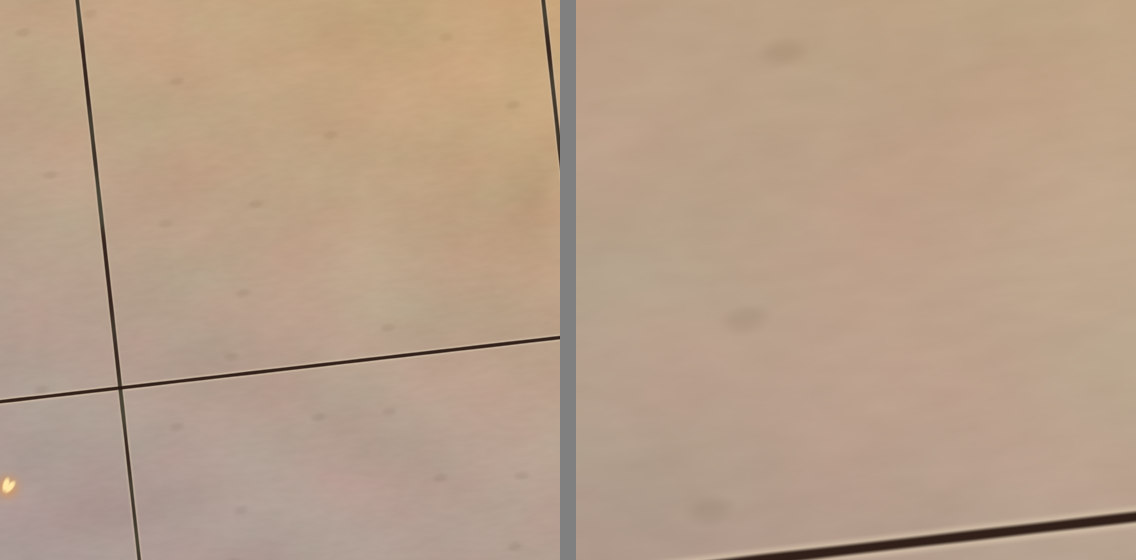
Left: the whole. Right: its middle third, enlarged.
Reproduce this texture procedurally as a WebGL 2 fragment shader.

```glsl
#version 300 es
precision highp float;

#define TILE_SIZE vec2(0.832, 0.860)
#define JOINT_ORIGIN vec2(0.2487, 0.2826)
#define JOINT_SLANT vec2(0.1107, -0.1146)
#define JOINT_HALF vec2(0.0035, 0.0030)
#define BEVEL_REACH 0.0085
#define MOTTLE 0.030
#define GRAIN 0.012
#define GLINT_POS vec2(0.013, 0.130)

uniform vec2 u_resolution;
out vec4 fragColor;

const vec3 COOL_LEFT = vec3(0.665, 0.605, 0.590);
const vec3 COOL_RIGHT = vec3(0.705, 0.620, 0.570);
const vec3 WARM_LEFT = vec3(0.745, 0.640, 0.525);
const vec3 WARM_RIGHT = vec3(0.790, 0.655, 0.490);
const vec3 GROUT_BROWN = vec3(0.170, 0.105, 0.080);
const vec3 GROUT_GREEN = vec3(0.250, 0.235, 0.180);
const vec3 EDGE_LIGHT = vec3(0.840, 0.765, 0.670);

vec2 hash2(vec2 p) {
    vec3 q = fract(p.xyx * vec3(0.1031, 0.1030, 0.0973));
    q += dot(q, q.yzx + 33.33);
    return fract((q.xx + q.yz) * q.zy);
}

float cornerSlope(vec2 cell, vec2 offset) {
    float angle = 6.28318 * hash2(cell).x;
    return dot(vec2(cos(angle), sin(angle)), offset);
}

float gradientNoise(vec2 p) {
    vec2 i = floor(p), f = fract(p);
    vec2 w = f * f * f * (f * (f * 6.0 - 15.0) + 10.0);
    vec2 e = vec2(0.0, 1.0);
    return mix(mix(cornerSlope(i, f), cornerSlope(i + e.yx, f - e.yx), w.x),
               mix(cornerSlope(i + e, f - e), cornerSlope(i + 1.0, f - 1.0), w.x), w.y);
}

float fbm(vec2 p) {
    float sum = 0.0, amp = 1.0;
    for (int i = 0; i < 4; i++) {
        sum += amp * gradientNoise(p);
        p = mat2(1.6, 1.2, -1.2, 1.6) * p + 7.3;
        amp *= 0.5;
    }
    return sum;
}

// Faint small pits, at most one in each cell
float pits(vec2 p) {
    vec2 cell = floor(p);
    vec2 rnd = hash2(cell + 19.0);
    float d = length((fract(p) - 0.25 - 0.5 * rnd) * vec2(0.6, 1.0));
    return step(0.72, hash2(cell + 5.0).y) * smoothstep(0.09, 0.02, d);
}

// Distance to the nearest slanted joint on each axis
vec2 jointDistance(vec2 grid) {
    vec2 wrapped = abs(fract(grid + 0.5) - 0.5) * TILE_SIZE;
    return wrapped / sqrt(1.0 + JOINT_SLANT * JOINT_SLANT);
}

vec3 tileSurface(vec2 uv, vec2 grid) {
    float warmth = smoothstep(-0.05, 1.05, uv.y);
    vec3 color = mix(mix(COOL_LEFT, COOL_RIGHT, uv.x), mix(WARM_LEFT, WARM_RIGHT, uv.x), warmth);
    color += 0.012 * (hash2(floor(grid) + 3.0).x - 0.5);

    // Cloudy stain, hue drift and fine streaks along the tile
    vec2 along = vec2(uv.x, uv.y + JOINT_SLANT.y * uv.x);
    color += MOTTLE * fbm(along * vec2(4.0, 6.0) + 2.0);
    color += vec3(0.6, -0.5, -0.2) * MOTTLE * fbm(along * vec2(5.0, 7.0) + 31.0);
    color += GRAIN * fbm(along * vec2(30.0, 85.0));
    color -= 0.035 * pits(along * 8.0);
    vec2 smudge = (uv - vec2(0.95, 0.64)) / vec2(0.045, 0.065);
    return color - 0.035 * exp(-dot(smudge, smudge));
}

vec3 addJoints(vec3 color, vec2 uv, vec2 grid, float pixel) {
    vec2 d = jointDistance(grid);
    vec2 halfWidth = JOINT_HALF;
    halfWidth.x *= mix(0.85, 1.0, smoothstep(0.20, 0.28, uv.y));
    halfWidth *= 1.0 + 0.15 * gradientNoise(uv * 17.0);
    float soft = max(pixel, 0.0016);

    // Pale bevel beside the groove, clearer on the horizontal joint
    vec2 bevel = 1.0 - smoothstep(halfWidth, vec2(BEVEL_REACH), d);
    color = mix(color, EDGE_LIGHT, max(bevel.x * 0.50, bevel.y * 0.80));

    vec2 groove = 1.0 - smoothstep(halfWidth - soft, halfWidth + soft, d);
    float tint = smoothstep(-0.25, 0.35, gradientNoise(uv * 9.0 + 4.0));
    vec3 upright = mix(GROUT_BROWN, GROUT_GREEN, tint);
    color = mix(color, upright, groove.x * 0.93);
    return mix(color, GROUT_BROWN, groove.y * 0.97);
}

// Small warm lamp reflection with two lobes
vec3 addGlint(vec3 color, vec2 uv, float pixel) {
    vec2 p = mat2(0.88, 0.47, -0.47, 0.88) * (uv - GLINT_POS);
    float lobe = length(vec2(abs(p.x) - 0.004, p.y - 0.7 * abs(p.x)) / vec2(0.8, 1.5));
    float glow = exp(-dot(p, p) / 0.00035);
    float core = 1.0 - smoothstep(0.004, 0.009 + pixel, lobe);
    color = mix(color, vec3(0.92, 0.58, 0.25), 0.60 * glow);
    return mix(color, vec3(1.0, 0.91, 0.66), core);
}

void main() {
    vec2 uv = gl_FragCoord.xy / u_resolution;
    float pixel = 1.0 / min(u_resolution.x, u_resolution.y);
    vec2 grid = (uv + JOINT_SLANT * uv.yx - JOINT_ORIGIN) / TILE_SIZE;
    vec3 color = tileSurface(uv, grid);
    color = addJoints(color, uv, grid, pixel);
    color = addGlint(color, uv, pixel);
    fragColor = vec4(clamp(color, 0.0, 1.0), 1.0);
}
```
